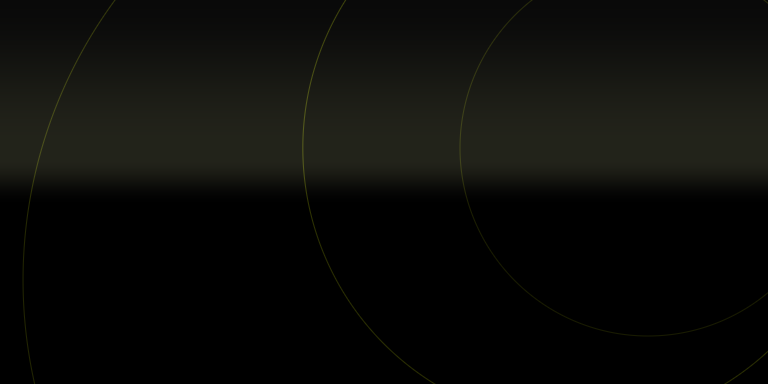
This background is drawn by a Shadertoy shader. Its source:

```glsl
// Antialiased coverage of a thin circle outline
float ring(vec2 p, vec2 center, float radius) {
    float pixel = 1.0 / iResolution.y;
    float halfWidth = 0.0014;
    float d = abs(length(p - center) - radius);
    float coverage = clamp((halfWidth - d) / pixel + 0.5, 0.0, 1.0);
    return min(coverage, 2.0 * halfWidth / pixel);
}

void mainImage(out vec4 fragColor, in vec2 fragCoord) {
    vec2 p = fragCoord / iResolution.y;
    p.x += 1.0 - 0.5 * iResolution.x / iResolution.y;

    // Olive band: soft rise from the top, quick fall into black
    vec3 topGray = vec3(0.034, 0.034, 0.035);
    vec3 olive = vec3(0.135, 0.138, 0.103);
    vec3 color = mix(topGray, olive, smoothstep(1.02, 0.61, p.y));
    color *= smoothstep(0.465, 0.588, p.y);

    // Large faint rings
    float lines = 0.8 * ring(p, vec2(1.289, 0.271), 1.229);
    lines += ring(p, vec2(1.510, 0.6146), 0.7214);
    lines += 0.6 * ring(p, vec2(1.6875, 0.6146), 0.4896);

    // Rings glow a little more inside the band
    float strength = mix(0.8, 1.0, smoothstep(0.3, 0.6, p.y));
    color += vec3(0.20, 0.22, 0.01) * lines * strength;

    fragColor = vec4(color, 1.0);
}
```
